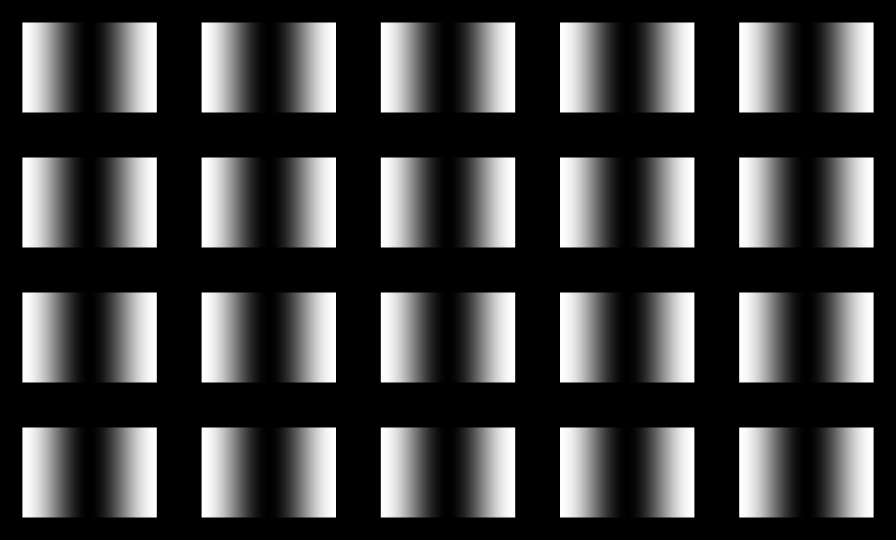
This pattern is drawn by a Shadertoy shader. Its source:

```glsl
// Grid of rectangles on black, each shaded by one horizontal cosine wave from white to black to white.

const float TAU = 6.28318531;
const vec2 REPEATS = vec2(5.0, 4.0);              // whole cells across and down
const vec2 HALF_SIZE = vec2(0.375, 1.0 / 3.0);    // rectangle half size in cell units
const vec3 BACKGROUND = vec3(0.0);
const vec3 HIGHLIGHT = vec3(1.0);

// Share of a pixel covered by a centred rectangle
float boxCoverage(vec2 p, vec2 halfSize, vec2 pixel) {
    vec2 cover = clamp((halfSize - abs(p)) / pixel + 0.5, 0.0, 1.0);
    return cover.x * cover.y;
}

// One full wave across the width: bright at both sides, dark in the middle
float cosineShade(float x, float halfWidth) {
    float phase = clamp(x / (2.0 * halfWidth), -0.5, 0.5);
    return 0.5 - 0.5 * cos(TAU * phase);
}

void mainImage(out vec4 fragColor, in vec2 fragCoord) {
    // Cell coordinates, centred on each rectangle
    vec2 cell = fract(fragCoord / iResolution.xy * REPEATS) - 0.5;
    vec2 pixel = REPEATS / iResolution.xy;

    // Shaded rectangle over the background
    float shade = cosineShade(cell.x, HALF_SIZE.x);
    float coverage = boxCoverage(cell, HALF_SIZE, pixel);
    fragColor = vec4(mix(BACKGROUND, HIGHLIGHT, shade * coverage), 1.0);
}
```
